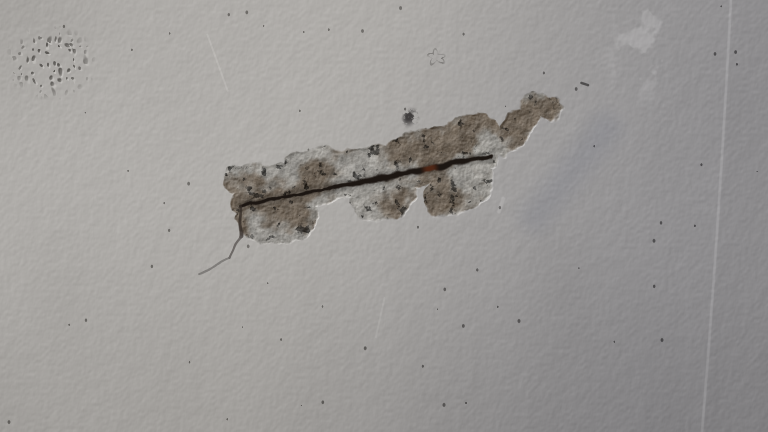
This texture is drawn by a WebGL 2 fragment shader. Its source:

```glsl
#version 300 es
precision highp float;
// A painted plaster wall with a peeled, rough patch split by a dark crack.
// Noise-warped capsules shape the patch; a directional difference of a height
// field lights the relief, then pits, scratches and stains are laid over it.
uniform vec2 u_resolution;
out vec4 fragColor;

float hash(vec2 p) {
  vec3 q = fract(vec3(p.xyx) * 0.1031);
  q += dot(q, q.yzx + 33.33);
  return fract((q.x + q.y) * q.z);
}

float noise(vec2 p) {
  vec2 i = floor(p), f = fract(p);
  f = f * f * (3.0 - 2.0 * f);
  return mix(mix(hash(i), hash(i + vec2(1, 0)), f.x),
             mix(hash(i + vec2(0, 1)), hash(i + vec2(1, 1)), f.x), f.y);
}

float fbm(vec2 p) {
  float sum = 0.0, amp = 0.5;
  for (int i = 0; i < 4; i++) {
    sum += amp * noise(p);
    p = mat2(1.6, 1.2, -1.2, 1.6) * p + 17.3;
    amp *= 0.5;
  }
  return sum;
}

float segment(vec2 p, vec2 a, vec2 b) {
  vec2 ab = b - a;
  return length(p - a - ab * clamp(dot(p - a, ab) / dot(ab, ab), 0.0, 1.0));
}

float stroke(vec2 p, vec2 a, vec2 b, float width) {
  return 1.0 - smoothstep(width * 0.4, width + 0.0015, segment(p, a, b));
}

// Signed distance to the exposed patch, ragged at its rim.
float patchDistance(vec2 p) {
  p += 0.035 * (vec2(fbm(p * 24.0), fbm(p * 24.0 + 40.0)) - 0.47);
  float d = segment(p, vec2(0.57, 0.53), vec2(1.12, 0.636)) - 0.036;
  d = min(d, segment(p, vec2(0.548, 0.582), vec2(0.66, 0.583)) - 0.034);
  d = min(d, segment(p, vec2(0.60, 0.485), vec2(0.685, 0.493)) - 0.050);
  d = min(d, segment(p, vec2(0.71, 0.604), vec2(0.87, 0.611)) - 0.051);
  d = min(d, segment(p, vec2(0.86, 0.54), vec2(0.91, 0.545)) - 0.049);
  d = min(d, segment(p, vec2(0.94, 0.623), vec2(1.10, 0.680)) - 0.060);
  d = min(d, segment(p, vec2(1.035, 0.548), vec2(1.09, 0.580)) - 0.053);
  d = min(d, segment(p, vec2(1.16, 0.667), vec2(1.225, 0.735)) - 0.031);
  return min(d, segment(p, vec2(1.225, 0.755), vec2(1.28, 0.748)) - 0.024);
}

// Height of the surface: soft paint outside, broken mortar inside.
float relief(vec2 p) {
  float inside = 1.0 - smoothstep(-0.006, 0.003, patchDistance(p));
  float paint = 0.0008 * fbm(p * vec2(45.0, 32.0)) + 0.0003 * noise(p * 130.0);
  float mortar = 0.009 * fbm(p * 48.0) + 0.0016 * noise(p * 190.0) - 0.006;
  return mix(paint, mortar, inside);
}

// Scattered dark pits, one candidate per grid cell.
float pits(vec2 p, float cells, float chance, float size) {
  vec2 g = p * cells, id = floor(g);
  vec2 c = 0.25 + 0.5 * vec2(hash(id + 3.1), hash(id + 8.7));
  float r = size * (0.5 + hash(id + 5.3));
  float d = length((fract(g) - c) * vec2(1.0, 0.75));
  return step(hash(id), chance) * (1.0 - smoothstep(r * 0.4, r, d));
}

void main() {
  vec2 p = gl_FragCoord.xy / u_resolution.y;

  // Wall tone: warm light at upper left, cooler shade to the right and below.
  float shade = smoothstep(0.75, 1.85, p.x + 0.3 * (1.0 - p.y));
  float low = 1.0 - smoothstep(-0.1, 0.6, p.y);
  vec3 col = mix(vec3(0.682, 0.672, 0.658), vec3(0.56, 0.555, 0.562), shade);
  col -= 0.055 * low + 0.035 * (1.0 - smoothstep(0.0, 0.3, p.x)) * smoothstep(0.6, 1.0, p.y);
  col += 0.022 * (fbm(p * vec2(7.0, 3.0)) - 0.47);
  col -= vec3(0.035, 0.03, 0.018) * (1.0 - smoothstep(0.0, 0.07, segment(p, vec2(1.24, 0.5), vec2(1.40, 0.70))));

  // Long seam, pale flakes and thin scratches on the paint.
  float seam = p.x - (1.625 + 0.082 * p.y - 0.015 * p.y * p.y);
  col += 0.055 * (1.0 - smoothstep(0.001, 0.005, abs(seam))) - 0.012 * smoothstep(0.0, 0.01, seam);
  float flakes = smoothstep(0.5, 0.62, fbm(p * 22.0 + 9.0)) * (1.0 - smoothstep(0.03, 0.11, length((p - vec2(1.49, 0.89)) * vec2(1.0, 0.7))));
  col += 0.06 * flakes;
  col += 0.04 * stroke(p, vec2(0.48, 0.92), vec2(0.527, 0.79), 0.002);
  col += 0.03 * stroke(p, vec2(0.89, 0.31), vec2(0.87, 0.22), 0.002);
  col += 0.05 * stroke(p, vec2(1.165, 0.54), vec2(1.155, 0.51), 0.005);

  // Exposed mortar: grey rim, brown towards the crack.
  float d = patchDistance(p);
  float inside = 1.0 - smoothstep(-0.003, 0.003, d);
  vec2 a = vec2(0.556, 0.523), b = vec2(1.139, 0.639);
  float stain = smoothstep(0.38, 0.6, fbm(p * 15.0 + 4.0) + 0.12 * smoothstep(-0.005, -0.04, d));
  vec3 mortar = mix(vec3(0.59, 0.58, 0.56), vec3(0.43, 0.39, 0.345), stain);
  mortar *= 0.8 + 0.4 * fbm(p * 75.0);
  mortar *= 1.0 - 0.5 * smoothstep(0.60, 0.72, fbm(p * 62.0 + 21.0));
  col = mix(col, mortar, inside);

  // Relief lit from the upper left.
  vec2 toLight = vec2(-0.0018, 0.0024);
  float lit = (relief(p) - relief(p + toLight)) / 0.003;
  col += clamp(lit * mix(0.45, 0.20, inside), -0.22, 0.15);

  // Main crack, wandering in width, with a rusty spot and a branch below.
  vec2 q = p + 0.010 * (vec2(noise(p * 35.0), fbm(p * 40.0 + 6.0)) - 0.48);
  float along = clamp((p.x - a.x) / (b.x - a.x), 0.0, 1.0);
  float width = mix(0.004, 0.0085, smoothstep(0.25, 0.6, along)) * (1.0 - 0.45 * smoothstep(0.85, 1.0, along));
  width *= 0.7 + 0.6 * noise(p * 60.0);
  float rust = 1.0 - smoothstep(0.005, 0.025, length(p - vec2(0.995, 0.611)));
  vec3 gap = mix(vec3(0.11, 0.085, 0.07), vec3(0.36, 0.17, 0.09), rust * 0.8);
  col = mix(col, col * 0.75, 1.0 - smoothstep(0.0, 0.02, segment(q, a, b)));
  col = mix(col, gap, stroke(q, a, b, width));
  col = mix(col, vec3(0.2, 0.17, 0.15), 0.8 * stroke(q, a, vec2(0.556, 0.45), 0.004));
  col = mix(col, vec3(0.36, 0.34, 0.33), 0.8 * stroke(q, vec2(0.556, 0.45), vec2(0.535, 0.402), 0.003));
  col = mix(col, vec3(0.42, 0.41, 0.40), 0.7 * stroke(q, vec2(0.535, 0.402), vec2(0.458, 0.365), 0.0025));

  // Small chips above the patch, a pitted area and sparse specks.
  float chip = 1.0 - smoothstep(0.005, 0.022, length((q - vec2(0.949, 0.729)) * vec2(1.0, 0.8)));
  col = mix(col, vec3(0.25, 0.24, 0.24), chip * smoothstep(0.38, 0.56, fbm(p * 75.0)));
  float star = abs(length(q - vec2(1.012, 0.868)) - 0.014 - 0.005 * sin(5.0 * atan(q.y - 0.868, q.x - 1.012)));
  col -= 0.2 * (1.0 - smoothstep(0.001, 0.004, star)) * noise(p * 90.0);
  float pitted = 1.0 - smoothstep(0.4, 1.0, length((p - vec2(0.118, 0.855)) / vec2(0.12, 0.095)));
  vec2 w = p + 0.012 * vec2(noise(p * 50.0), noise(p * 50.0 + 7.0));
  col -= pitted * (0.30 * pits(w, 65.0, 0.55, 0.34) - 0.08 * pits(w + vec2(-0.003, 0.004), 65.0, 0.55, 0.34));
  col -= 0.25 * (1.0 - inside) * pits(p, 22.0, 0.09, 0.075);
  col -= 0.3 * stroke(p, vec2(1.346, 0.808), vec2(1.361, 0.803), 0.003);

  fragColor = vec4(clamp(col, 0.0, 1.0), 1.0);
}
```
